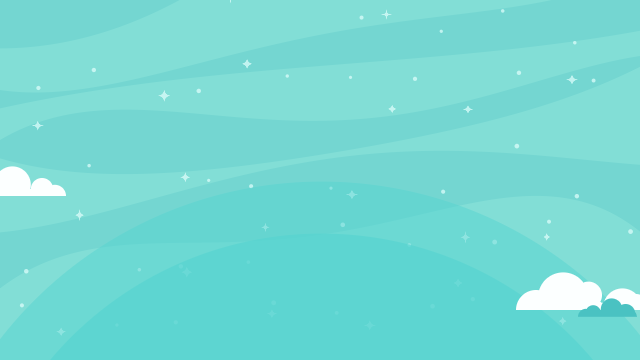
This background is drawn by a Shadertoy shader. Its source:

```glsl
// A flat teal sky: wavy two-tone bands, scattered dots and sparkles,
// two large translucent discs rising from below, and flat-based clouds.
// Space is 9 units high, 16 wide; every shape is a distance turned to coverage.

// Coverage of a signed distance, softened over one pixel
float fill(float d) {
    return clamp(0.5 - d * iResolution.y / 9.0, 0.0, 1.0);
}

vec3 hash3(vec2 cell) {
    vec3 q = vec3(dot(cell, vec2(127.1, 311.7)),
                  dot(cell, vec2(269.5, 183.3)),
                  dot(cell, vec2(419.2, 371.9)));
    return fract(sin(q) * 43758.5);
}

// Quartic curve through heights spaced 4 units apart (forward differences)
float wave(float x, float a, float b, float c, float d, float e) {
    float t = x / 4.0;
    float d2 = a - 2.0 * b + c;
    float d3 = d - 3.0 * c + 3.0 * b - a;
    float d4 = e - 4.0 * d + 6.0 * c - 4.0 * b + a;
    return a + t * (b - a + (t - 1.0) / 2.0 * (d2 + (t - 2.0) / 3.0 * (d3 + (t - 3.0) / 4.0 * d4)));
}

float band(float y, float low, float high) {
    return fill(max(low - y, y - high));
}

float puff(vec2 p, vec3 c) {
    return length(p - c.xy) - c.z;
}

// Three puffs (x, y, radius) joined by a low slab and cut flat at y = 0
float cloud(vec2 p, vec3 a, vec3 b, vec3 c) {
    float slab = max(max(a.x - p.x, p.x - c.x), p.y - 0.18);
    float body = min(min(puff(p, a), puff(p, b)), puff(p, c));
    return max(min(body, slab), -p.y);
}

// One jittered mark per grid cell: round dots or four-pointed sparkles
float scatter(vec2 p, float size, float radius, bool pointed) {
    vec2 cell = floor(p / size);
    vec3 h = hash3(cell + (pointed ? 17.0 : 3.0));
    vec2 q = abs(p - (cell + 0.15 + 0.7 * h.xy) * size);
    float r = radius * mix(0.75, 1.15, h.z);
    float tip = sqrt(q.x) + sqrt(q.y);
    return pointed ? fill((tip * tip - r) * 0.5) : fill(length(q) - r);
}

void mainImage(out vec4 fragColor, in vec2 fragCoord) {
    vec2 p = fragCoord / iResolution.y * 9.0;
    float x = p.x;

    // Wavy bands
    float dark = fill(7.79 + 0.06 * x * x - p.y);
    dark += band(p.y, wave(x, 6.29, 6.96, 7.35, 7.69, 8.23),
                      wave(x, 6.75, 7.17, 8.13, 8.71, 9.73));
    dark += band(p.y, wave(x, 5.04, 4.67, 5.13, 5.92, 7.33),
                      wave(x, 5.50, 6.23, 5.98, 6.56, 7.60));
    dark += band(p.y, wave(x, 1.79, 2.92, 3.13, 3.96, 3.21),
                      wave(x, 3.19, 4.08, 5.00, 5.21, 4.88));
    vec3 col = mix(vec3(0.51, 0.87, 0.84), vec3(0.455, 0.84, 0.82), min(dark, 1.0));

    // Stars lie beneath the discs, which dim them
    float stars = max(scatter(p, 1.9, 0.052, false), scatter(p, 2.6, 0.17, true));
    col = mix(col, vec3(0.86, 0.99, 0.98), 0.75 * stars);

    // Concentric translucent discs
    vec3 discColor = vec3(0.335, 0.83, 0.815);
    float fromCentre = length(p - vec2(8.04, -5.71));
    col = mix(col, discColor, 0.5 * fill(fromCentre - 10.17));
    col = mix(col, discColor, 0.65 * fill(fromCentre - 8.87));

    // White clouds at the left and right edges
    float white = cloud(p - vec2(0.0, 4.1), vec3(0.31, 0.28, 0.46),
                        vec3(1.05, 0.17, 0.28), vec3(1.37, 0.0, 0.28));
    vec2 q = p - vec2(0.0, 1.25);
    white = min(white, cloud(q, vec3(13.4, 0.0, 0.5), vec3(14.08, 0.31, 0.63), vec3(14.71, 0.37, 0.34)));
    white = min(white, cloud(q, vec3(14.8, 0.0, 0.3), vec3(15.56, 0.06, 0.48), vec3(15.9, 0.1, 0.3)));
    col = mix(col, vec3(0.99, 1.0, 1.0), fill(white));

    // Small teal cloud in front
    q = p - vec2(0.0, 1.08);
    vec3 crown = vec3(15.29, 0.19, 0.27);
    float teal = min(cloud(q, vec3(14.65, 0.0, 0.2), crown, vec3(15.73, 0.0, 0.19)),
                     cloud(q, vec3(14.83, 0.1, 0.19), crown, vec3(15.64, 0.08, 0.24)));
    col = mix(col, vec3(0.29, 0.76, 0.76), fill(teal));

    fragColor = vec4(col, 1.0);
}
```
